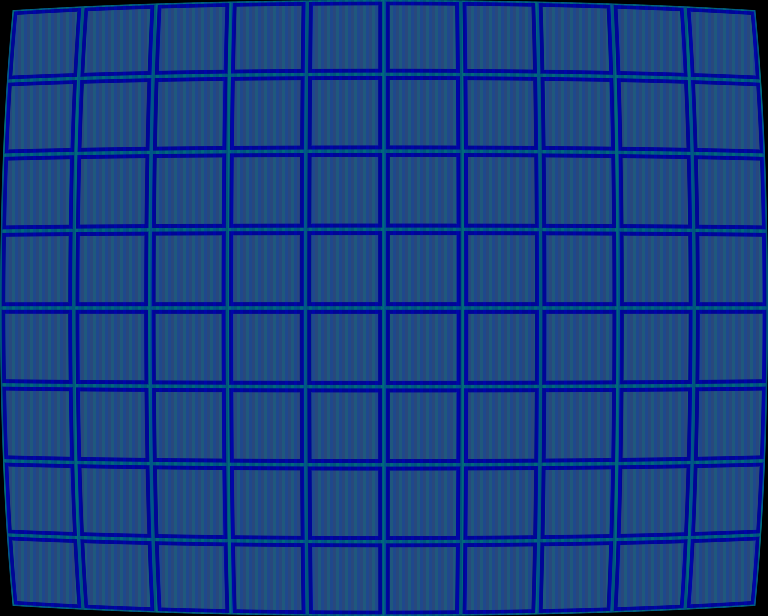
Write a WebGL 1 fragment shader that draws this pattern.

```glsl
precision highp float;

// A grid of framed square tiles on a slightly bulging screen.
// Barrel-warped coordinates are split into cells; the distance to the cell
// border picks line, frame or fill, and a fine colour-stripe mask tints it.

uniform vec2 u_resolution;

const vec2 CELLS = vec2(10.0, 8.0);
const float STRIPE_TRIADS = 85.333;  // red-green-blue triads across the canvas
const float LINE_HALF = 0.0225;      // half width of the grid line, in cells
const float FRAME_END = 0.074;       // where the frame meets the fill, in cells

const vec3 LINE_COLOR = vec3(0.0, 0.41, 0.54);
const vec3 FRAME_COLOR = vec3(0.0, 0.025, 0.66);
const vec3 FILL_COLOR = vec3(0.155, 0.345, 0.55);
const vec3 STRIPE_DIM = vec3(0.78, 0.82, 0.89);

// Antialiased step, one pixel wide
float edge(float limit, float value, float pixel) {
  return smoothstep(limit - 0.5 * pixel, limit + 0.5 * pixel, value);
}

// Radial bulge of centred coordinates in -1..1
vec2 bulge(vec2 p) {
  float r2 = dot(p, p);
  return p * 0.978 * (1.0 + 0.0133 * r2 + 0.0092 * r2 * r2);
}

// Distance from the nearest cell border, in cells
float borderDistance(vec2 grid) {
  vec2 d = 0.5 - abs(fract(grid) - 0.5);
  return min(d.x, d.y);
}

vec3 tileColor(float border, float pixel) {
  vec3 color = mix(LINE_COLOR, FRAME_COLOR, edge(LINE_HALF, border, pixel));
  return mix(color, FILL_COLOR, edge(FRAME_END, border, pixel));
}

// Each channel is bright in its own third of the triad and dim elsewhere
vec3 stripeMask(float x, float triads, float pixel) {
  vec3 phase = fract(x * triads - vec3(0.0, 1.0, 2.0) / 3.0);
  vec3 offset = abs(fract(phase + 1.0 / 3.0) - 0.5);
  float soft = 0.5 * triads * pixel;
  vec3 dim = smoothstep(vec3(1.0 / 6.0 - soft), vec3(1.0 / 6.0 + soft), offset);
  return mix(vec3(1.0), STRIPE_DIM, dim);
}

// One inside the bulged screen, zero beyond its rim
float screenCoverage(vec2 p, vec2 pixel) {
  vec2 inside = smoothstep(-pixel, pixel, 1.0 - abs(p));
  return inside.x * inside.y;
}

void main() {
  vec2 uv = gl_FragCoord.xy / u_resolution;
  vec2 screen = bulge(uv * 2.0 - 1.0);
  vec2 grid = (screen * 0.5 + 0.5) * CELLS;
  float cellPixel = CELLS.x / u_resolution.x;

  vec3 color = tileColor(borderDistance(grid), cellPixel);
  color *= stripeMask(uv.x, STRIPE_TRIADS, 1.0 / u_resolution.x);
  color *= screenCoverage(screen, 1.0 / u_resolution);

  gl_FragColor = vec4(color, 1.0);
}
```
